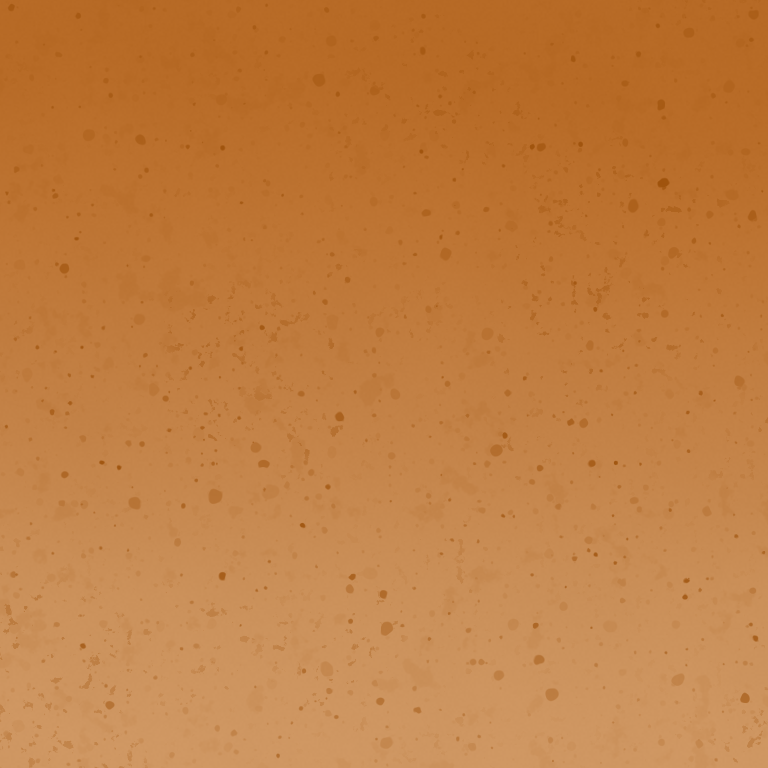
This texture is drawn by a WebGL 1 fragment shader. Its source:

```glsl
precision highp float;
// Warm ochre wall: a smooth vertical gradient, dark at the top and pale below,
// with soft mottling, scattered rust spots on jittered grids of several sizes,
// and clustered grains cut from thresholded noise.
uniform vec2 u_resolution;

float hash(vec2 p) {
  vec3 q = fract(vec3(p.xyx) * 0.1031);
  q += dot(q, q.yzx + 33.33);
  return fract((q.x + q.y) * q.z);
}

float noise(vec2 p) {
  vec2 i = floor(p), f = fract(p);
  f = f * f * (3.0 - 2.0 * f);
  return mix(mix(hash(i), hash(i + vec2(1.0, 0.0)), f.x),
             mix(hash(i + vec2(0.0, 1.0)), hash(i + 1.0), f.x), f.y);
}

float fbm(vec2 p) {
  float sum = 0.0, gain = 0.5;
  for (int i = 0; i < 4; i++) {
    sum += gain * noise(p);
    p = mat2(0.8, 0.6, -0.6, 0.8) * p * 2.03 + 17.3;
    gain *= 0.5;
  }
  return sum;
}

// Opacity of one irregular spot per grid cell; most cells stay empty.
float spots(vec2 uv, float cells, float radius, float share, float seed, float px) {
  vec2 g = uv * cells + seed;
  vec2 id = floor(g);
  vec2 center = 0.25 + 0.5 * vec2(hash(id + seed), hash(id + seed + 41.7));
  vec2 d = (fract(g) - center) / cells;
  d.x *= 0.85 + 0.4 * hash(id + 5.1);
  float size = radius * mix(0.4, 1.0, hash(id + 23.9));
  float rim = size * (0.7 + 0.6 * noise(uv * 1.1 / radius + seed));
  float tone = hash(id + 77.3);
  float present = step(hash(id + 61.2), share);
  float edge = max(px, 0.0006);
  float body = 1.0 - smoothstep(-edge, edge, length(d) - rim);
  return present * body * mix(0.12, 0.9, tone * tone * tone);
}

// Vertical ramp, measured upward from the lower edge.
vec3 wall(float y) {
  vec3 c = mix(vec3(0.812, 0.592, 0.386), vec3(0.796, 0.570, 0.358), smoothstep(0.0, 0.24, y));
  c = mix(c, vec3(0.762, 0.502, 0.268), smoothstep(0.16, 0.54, y));
  c = mix(c, vec3(0.740, 0.450, 0.192), smoothstep(0.46, 0.76, y));
  return mix(c, vec3(0.718, 0.416, 0.148), smoothstep(0.68, 0.92, y));
}

void main() {
  vec2 uv = gl_FragCoord.xy / u_resolution;
  float px = 1.0 / min(u_resolution.x, u_resolution.y);

  // Gradient with a slightly wavering level, darker toward the upper right
  float level = uv.y + 0.02 * (uv.x - 0.5) + 0.05 * (noise(uv * 2.2 + 3.0) - 0.5);
  vec3 color = wall(level);
  color += 0.012 * (fbm(uv * 9.0) - 0.47) + 0.008 * (noise(uv * 380.0) - 0.5);

  // Rust spots, from broad faint blots to tiny flecks
  float stain = spots(uv, 13.0, 0.0095, 0.38, 3.0, px) * 0.6;
  stain = max(stain, spots(uv, 19.0, 0.0065, 0.34, 19.0, px));
  stain = max(stain, spots(uv, 34.0, 0.0042, 0.28, 47.0, px));
  stain = max(stain, spots(uv, 62.0, 0.0025, 0.25, 83.0, px) * 0.8);

  // Grains gathered in loose patches
  float patches = smoothstep(0.42, 0.68, fbm(uv * 7.0 + 11.0));
  float grain = smoothstep(0.64, 0.72, fbm(uv * 95.0 + 29.0));
  stain = max(stain, grain * (0.06 + 0.34 * patches));

  // Faint weathered smudges
  float smudge = smoothstep(0.60, 0.72, fbm(uv * 36.0 + 53.0));
  stain = max(stain, smudge * 0.10);

  // Stains weaken over the saturated top and the pale foot
  stain *= 1.0 - 0.25 * smoothstep(0.75, 1.0, uv.y) - 0.3 * (1.0 - smoothstep(0.05, 0.3, uv.y));
  color = mix(color, vec3(0.615, 0.315, 0.035), stain);
  gl_FragColor = vec4(color, 1.0);
}
```
